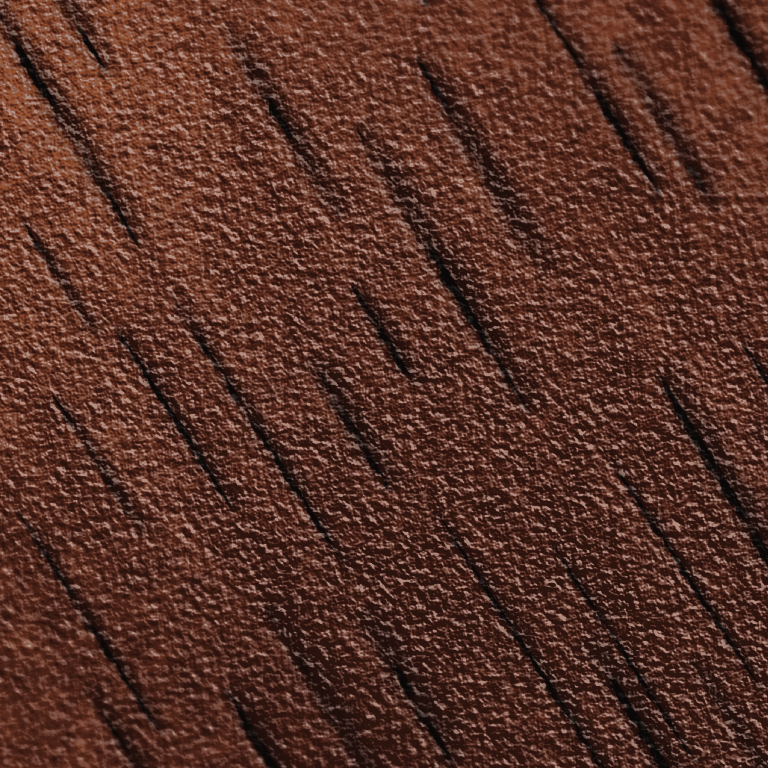
Give the GLSL for this texture, as a WebGL 2 fragment shader.

```glsl
#version 300 es
precision highp float;

uniform vec2 u_resolution;
out vec4 fragColor;

// Palette
const vec3 PIT    = vec3(0.035, 0.025, 0.025);
const vec3 DEEP   = vec3(0.17, 0.075, 0.055);
const vec3 BROWN  = vec3(0.29, 0.13, 0.09);
const vec3 RUSSET = vec3(0.46, 0.23, 0.15);
const vec3 AMBER  = vec3(0.62, 0.33, 0.18);
const vec3 SHEEN  = vec3(0.53, 0.39, 0.36);
const vec3 GLINT  = vec3(0.80, 0.68, 0.64);

// Wood structure, in canvas units
const vec2  GRAIN_DIR   = vec2(0.53, -0.848);
const vec2  LIGHT_DIR   = vec2(0.45, 0.89);
const vec2  PORE_CELL   = vec2(0.115, 0.40);
const vec2  PORE_LENGTH = vec2(0.07, 0.24);
const vec2  PORE_WIDTH  = vec2(0.0030, 0.0078);
const float PORE_SHARE  = 0.86;
const float GRIT_SCALE  = 85.0;
const float GRIT_GAIN   = 1.25;

vec2 hash2(vec2 p) {
    vec3 a = fract(p.xyx * vec3(0.1031, 0.1030, 0.0973));
    a += dot(a, a.yzx + 33.33);
    return fract((a.xx + a.yz) * a.zy);
}

float cornerSlope(vec2 cell, vec2 offset) {
    return dot(hash2(cell + 200.0) * 2.0 - 1.0, offset);
}

float gradientNoise(vec2 p) {
    vec2 i = floor(p), f = p - i;
    vec2 u = f * f * f * (f * (f * 6.0 - 15.0) + 10.0);
    vec2 e = vec2(1.0, 0.0);
    float low  = mix(cornerSlope(i, f), cornerSlope(i + e, f - e), u.x);
    float high = mix(cornerSlope(i + e.yx, f - e.yx), cornerSlope(i + 1.0, f - 1.0), u.x);
    return 1.6 * mix(low, high, u.y);
}

float fbm(vec2 p) {
    float sum = 0.0, gain = 0.6;
    for (int i = 0; i < 3; i++) {
        sum += gain * gradientNoise(p);
        p = p * 2.03 + 17.3;
        gain *= 0.5;
    }
    return sum;
}

// Lit slope of the gritty surface
float gritRelief(vec2 p, float focus) {
    float sum = 0.0, scale = GRIT_SCALE, gain = 1.0;
    for (int i = 0; i < 3; i++) {
        vec2 s = p * scale + float(i) * 31.7;
        sum += gain * (gradientNoise(s) - gradientNoise(s + LIGHT_DIR * 0.45));
        scale *= 1.75;
        gain *= mix(0.5, 0.95, focus);
    }
    return sum * GRIT_GAIN;
}

// Open pores along the grain: x = black pit, y = shaded furrow, z = lit lip
vec3 pores(vec2 q, float soft) {
    vec3 result = vec3(0.0);
    vec2 home = floor(q / PORE_CELL);
    float ragged = fbm(q * vec2(65.0, 48.0));
    float gaps = gradientNoise(q * vec2(14.0, 13.0) + 5.0);
    for (int j = -1; j <= 1; j++)
    for (int i = -1; i <= 1; i++) {
        vec2 cell = home + vec2(i, j);
        vec2 place = hash2(cell + 61.0), size = hash2(cell + 137.0);
        if (hash2(cell + 91.0).x > PORE_SHARE) continue;
        vec2 d = q - (cell + 0.15 + 0.7 * place) * PORE_CELL;
        float t = d.y / mix(PORE_LENGTH.x, PORE_LENGTH.y, size.x);
        float taper = sqrt(max(0.0, 1.0 - t * t));
        float width = mix(PORE_WIDTH.x, PORE_WIDTH.y, size.y);
        float side = d.x + (size.y - 0.5) * 0.05 * d.y + ragged * 0.0045;
        float edge = abs(side) - width * taper * (0.75 + 0.8 * ragged);
        float pit = smoothstep(soft, -soft, edge) * smoothstep(0.0, 0.5, taper);
        pit *= smoothstep(-0.28, 0.12, gaps + 0.5 * (place.x - 0.4));
        float shade = (side - width * 0.6) / (width * 2.6);
        float lip = (side + width * 2.1) / (width * 1.3);
        result = max(result, vec3(pit, exp(-shade * shade) * taper, exp(-lip * lip) * taper));
    }
    return result;
}

void main() {
    vec2 p = gl_FragCoord.xy / min(u_resolution.x, u_resolution.y);
    float pixel = 1.0 / min(u_resolution.x, u_resolution.y);
    vec2 q = vec2(dot(p, vec2(-GRAIN_DIR.y, GRAIN_DIR.x)), dot(p, GRAIN_DIR));

    // Shallow focus: crisp in a middle band, softer toward two corners
    float focus = 1.0 - smoothstep(0.2, 0.75, abs(p.x * 0.5 + p.y - 0.75));
    vec3 pore = pores(q, max(pixel, mix(0.004, 0.0018, focus)));
    float relief = gritRelief(p, focus) * mix(0.65, 1.0, focus);

    // Broad light, furrows and mottling
    float left = smoothstep(0.5, 0.0, p.x);
    float light = 0.27 + 0.38 * smoothstep(0.15, 1.05, p.y) + 0.2 * left;
    float furrow = fbm(q * vec2(15.0, 2.2) + 3.0);
    float mottle = fbm(p * 22.0 + 9.0);
    float fleck = gradientNoise(q * vec2(24.0, 65.0));
    float scratch = gradientNoise(vec2(p.x * 7.0 + p.y, (p.y + p.x * 0.25) * 210.0));
    float tone = light + 0.22 * furrow + 0.22 * mottle + 0.10 * fleck + 0.36 * relief;
    tone += 0.05 * scratch * focus - 0.38 * pore.y + 0.28 * pore.z;

    // Stained wood
    vec3 color = mix(DEEP, BROWN, smoothstep(0.02, 0.42, tone));
    color = mix(color, RUSSET, smoothstep(0.34, 0.78, tone));
    color = mix(color, AMBER, smoothstep(0.72, 1.2, tone + 0.15 * left));

    // Varnish sheen and small glints, strongest around worn pores
    float wear = 0.25 * pore.z + 0.12 * pore.y;
    float sheen = smoothstep(-0.12, 0.75, relief + wear + 0.2 * furrow);
    color = mix(color, SHEEN, sheen * (0.48 + 0.35 * light));
    float glint = smoothstep(0.62, 1.2, relief + wear);
    color = mix(color, GLINT, 0.6 * glint);

    color *= 1.0 - 0.3 * pore.y;
    color = mix(color, PIT + 0.05 * max(relief, 0.0), 0.95 * pore.x);
    fragColor = vec4(color, 1.0);
}
```
